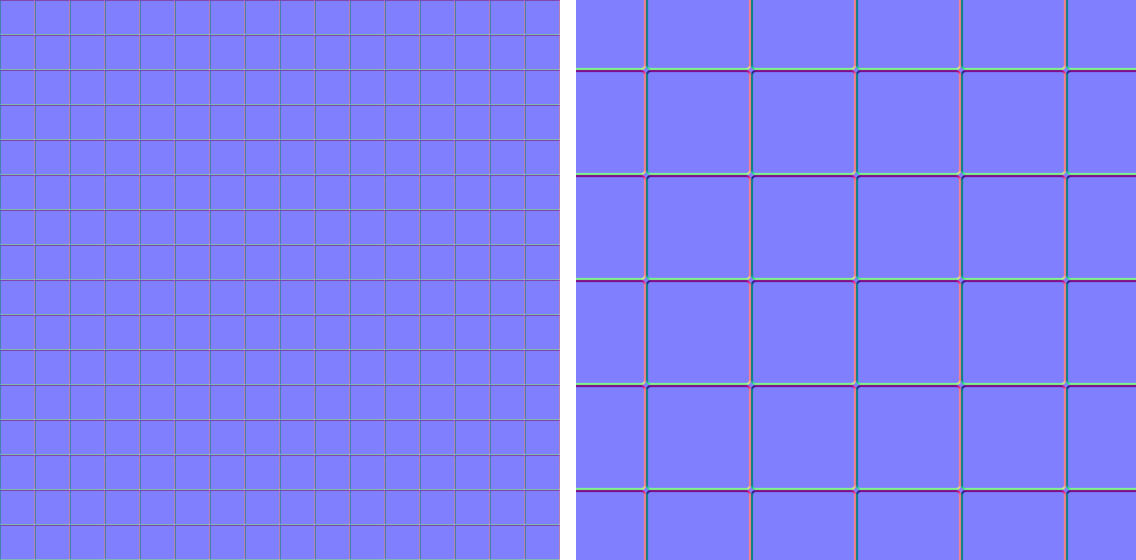
Left, the full canvas; right, a detail of the centre.
A WebGL 2 fragment shader for this texture map:

```glsl
#version 300 es
precision highp float;
// Tangent-space normal map of a square tile grid with thin, steep bevels.
// Each tile is a rounded-box distance field whose gradient tilts the normal
// inside a narrow rim; samples are averaged over a pixel to smooth the edges.

uniform vec2 u_resolution;
out vec4 outColor;

const float TILE_COUNT    = 16.0;   // whole tiles across and down
const float BEVEL_WIDTH   = 0.0194; // rim width, in tiles
const float BEVEL_ANGLE   = 1.55;   // rim tilt from flat, in radians
const float CORNER_RADIUS = 0.045;  // tile corner rounding, in tiles
const float FILTER_WIDTH  = 1.3;    // smoothing window, in output samples
const int   FILTER_STEPS  = 9;      // samples per axis

// Signed distance to the tile outline (x) and its outward direction (yz).
vec3 tileOutline(vec2 p) {
    vec2 side = vec2(p.x < 0.0 ? -1.0 : 1.0, p.y < 0.0 ? -1.0 : 1.0);
    vec2 q = abs(p) - (0.5 - CORNER_RADIUS);
    if (min(q.x, q.y) > 0.0) {
        float reach = length(q);
        return vec3(reach - CORNER_RADIUS, side * q / max(reach, 1e-5));
    }
    vec2 axis = q.x > q.y ? vec2(1.0, 0.0) : vec2(0.0, 1.0);
    return vec3(max(q.x, q.y) - CORNER_RADIUS, side * axis);
}

// Surface normal: flat tile face, tilted rim, flat joint at the corners.
vec3 surfaceNormal(vec2 gridPos) {
    vec3 outline = tileOutline(fract(gridPos) - 0.5);
    bool onRim = outline.x > -BEVEL_WIDTH && outline.x <= 0.0;
    float tilt = onRim ? BEVEL_ANGLE : 0.0;
    return vec3(outline.yz * sin(tilt), cos(tilt));
}

// Pack a normal as colour, with green pointing down the canvas.
vec3 encodeNormal(vec3 n) {
    return 0.5 + 0.5 * vec3(n.x, -n.y, n.z);
}

void main() {
    vec2 gridScale = TILE_COUNT / u_resolution;
    vec3 normalSum = vec3(0.0);

    // Box filter over a window slightly wider than one output sample.
    for (int j = 0; j < FILTER_STEPS; j++) {
        for (int i = 0; i < FILTER_STEPS; i++) {
            vec2 offset = (vec2(i, j) + 0.5) / float(FILTER_STEPS) - 0.5;
            vec2 samplePos = gl_FragCoord.xy + offset * FILTER_WIDTH;
            normalSum += surfaceNormal(samplePos * gridScale);
        }
    }
    vec3 meanNormal = normalSum / float(FILTER_STEPS * FILTER_STEPS);
    outColor = vec4(encodeNormal(meanNormal), 1.0);
}
```
